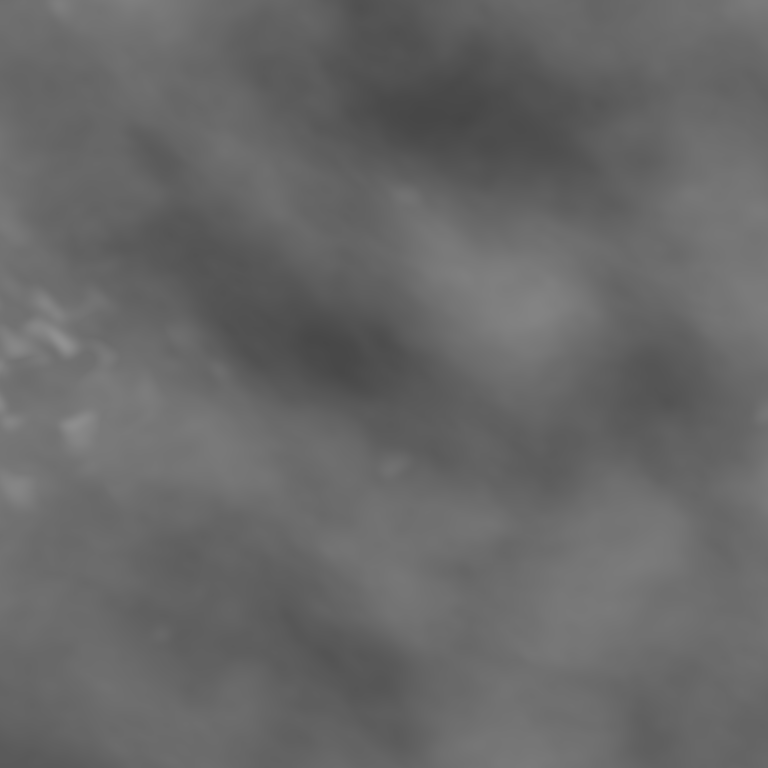
This texture is drawn by a WebGL 2 fragment shader. Its source:

```glsl
#version 300 es
precision highp float;

uniform vec2 u_resolution;
out vec4 fragColor;

const float TAU = 6.2831853;

vec3 hash3(vec2 cell, float seed) {
    vec3 q = fract(vec3(cell.xyx + seed * 17.3) * vec3(0.1031, 0.1030, 0.0973));
    q += dot(q, q.yxz + 33.33);
    return fract((q.xxy + q.yzz) * q.zyx);
}

mat2 rotation(float angle) {
    float c = cos(angle), s = sin(angle);
    return mat2(c, s, -s, c);
}

// Soft round kernel, zero beyond unit distance
float kernel(vec2 offset) {
    float k = max(1.0 - dot(offset, offset), 0.0);
    return k * k * k;
}

// Cellular noise: one light or dark puff per cell
float puffs(vec2 p, float seed) {
    vec2 cell = floor(p);
    float sum = 0.0;
    for (int j = -1; j <= 1; j++) {
        for (int i = -1; i <= 1; i++) {
            vec2 c = cell + vec2(i, j);
            vec3 h = hash3(c, seed);
            sum += (2.0 * h.z - 1.0) * kernel(p - c - h.xy);
        }
    }
    return sum;
}

// Cellular noise: bright flecks in a given share of the cells
float flecks(vec2 p, float share, float seed) {
    vec2 cell = floor(p);
    float sum = 0.0;
    for (int j = -1; j <= 1; j++) {
        for (int i = -1; i <= 1; i++) {
            vec2 c = cell + vec2(i, j);
            vec3 h = hash3(c, seed);
            float strength = step(1.0 - share, h.z) * (0.4 + 0.6 * h.x);
            sum += strength * kernel((p - c - h.xy) * 1.1);
        }
    }
    return sum;
}

// Octaves of puffs, finer ones fainter
float cloud(vec2 p, float frequency, float gain, int octaves) {
    float sum = 0.0, amplitude = 1.0;
    for (int i = 0; i < octaves; i++) {
        sum += amplitude * puffs(p * frequency, float(i) + 3.0);
        p = rotation(0.13) * p + 5.7;
        frequency *= 1.95;
        amplitude *= gain;
    }
    return sum;
}

// Gentle layered-sine displacement
vec2 sway(vec2 p) {
    return 0.014 * sin(p.yx * 9.0 + vec2(0.7, 2.1))
         + 0.008 * sin(p.yx * 23.0 + p * 8.0 + vec2(4.0, 1.3));
}

float bell(vec2 offset, vec2 radius) {
    vec2 d = offset / radius;
    return exp(-dot(d, d));
}

void main() {
    vec2 uv = gl_FragCoord.xy / min(u_resolution.x, u_resolution.y);
    vec2 p = uv + sway(uv);

    // Axes along and across the slanting drift
    vec2 drift = rotation(0.48) * p;

    // Broad dark bands, fading toward both ends of the drift
    float span = bell(vec2(drift.x - 0.17, 0.0), vec2(0.27, 1.0));
    float bands = cos(TAU * (drift.y - 0.69) / 0.36);
    float tone = 0.417 - span * (0.030 + 0.052 * bands);

    // Drawn-out cloud texture
    tone += 0.082 * cloud(drift * vec2(0.8, 1.1), 4.0, 0.52, 5);

    // Pale patch with clustered flecks, and rare ones elsewhere
    float patchGlow = bell(p - vec2(0.03, 0.53), vec2(0.14, 0.17));
    tone += 0.040 * patchGlow;
    vec2 fleckPoint = drift * vec2(0.9, 1.1) + 0.006 * sin(uv.yx * 90.0);
    float clusters = max(puffs(fleckPoint * 28.0, 31.0), 0.0);
    tone += patchGlow * (0.09 * clusters + 0.08 * flecks(fleckPoint * 34.0, 0.22, 11.0));
    tone += 0.050 * flecks(fleckPoint * 30.0, 0.005, 23.0);

    fragColor = vec4(vec3(clamp(tone, 0.27, 0.64)), 1.0);
}
```
